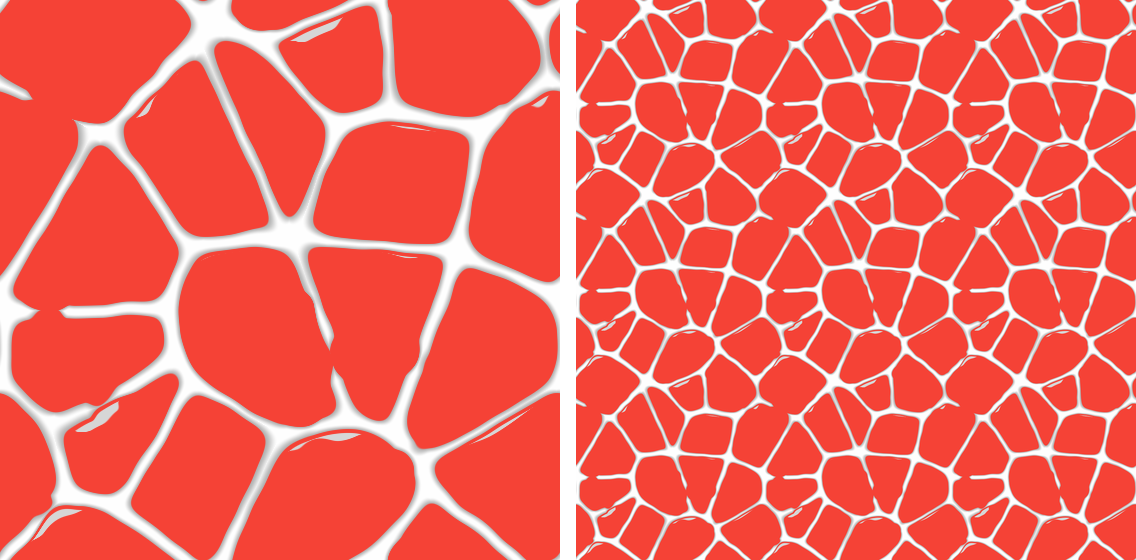
Left, the tile; right, the same tile 3 across and 3 down.
A three.js fragment shader for this pattern:

```glsl
// Glossy red cobbles set in soft white mortar, tiling in both directions.
// A wrapped, jittered Voronoi grid gives the stones; a soft minimum of their
// edge distances rounds the corners and drives the shading and highlights.

varying vec2 vUv;

const float GRID = 4.0;          // stones per side
const float ROUNDING = 75.0;     // higher means sharper stone corners
const float EDGE_BLUR = 0.0011;  // antialiasing half width
const vec3 STONE = vec3(0.96, 0.26, 0.21);
const vec3 MORTAR = vec3(0.995);
const vec3 MORTAR_SHADE = vec3(0.69);
const vec3 HIGHLIGHT = vec3(0.84);
const vec2 LIGHT_DIR = vec2(-0.35, 0.937);

float hash(vec2 p) {
  return fract(sin(dot(p, vec2(127.1, 311.7))) * 43758.5453);
}

vec2 hash2(vec2 p) {
  return vec2(hash(p), hash(p + vec2(17.3, 41.9)));
}

// Value noise with a whole number of repeats across the canvas
float noise(vec2 uv, float repeats, float seed) {
  vec2 p = uv * repeats;
  vec2 i = floor(p);
  vec2 f = fract(p);
  f = f * f * (3.0 - 2.0 * f);
  vec2 a = mod(i, repeats) + seed;
  vec2 b = mod(i + 1.0, repeats) + seed;
  return mix(mix(hash(a), hash(vec2(b.x, a.y)), f.x),
             mix(hash(vec2(a.x, b.y)), hash(b), f.x), f.y);
}

vec2 warp(vec2 uv, float repeats, float amount) {
  return amount * (vec2(noise(uv, repeats, 3.0), noise(uv, repeats, 57.0)) - 0.5);
}

vec2 seedPoint(vec2 cell) {
  return cell + 0.5 + 0.92 * (hash2(mod(cell, GRID) + 5.0) - 0.5);
}

// Cell whose seed lies nearest to p
vec2 nearestCell(vec2 p) {
  vec2 best = floor(p);
  float bestDist = 100.0;
  for (int y = -2; y <= 2; y++) {
    for (int x = -2; x <= 2; x++) {
      vec2 cell = floor(p) + vec2(float(x), float(y));
      vec2 r = seedPoint(cell) - p;
      float dist = dot(r, r);
      if (dist < bestDist) {
        bestDist = dist;
        best = cell;
      }
    }
  }
  return best;
}

// xy: smooth direction towards the edge, z: distance inside the stone
vec3 stoneField(vec2 uv, float pinch) {
  vec2 p = uv * GRID;
  vec2 home = nearestCell(p);
  vec2 a = seedPoint(home) - p;
  vec2 dirSum = vec2(0.0);
  float weightSum = 0.0;
  for (int y = -2; y <= 2; y++) {
    for (int x = -2; x <= 2; x++) {
      if (x == 0 && y == 0) continue;
      vec2 cell = home + vec2(float(x), float(y));
      vec2 b = seedPoint(cell) - p;
      vec2 dir = normalize(b - a);
      float joint = mix(0.007, 0.014, hash(mod(home, GRID) + mod(cell, GRID) + 31.0));
      float dist = dot(0.5 * (a + b), dir) / GRID - joint + pinch;
      float weight = exp(-ROUNDING * dist);
      dirSum += weight * dir;
      weightSum += weight;
    }
  }
  return vec3(dirSum / weightSum, -log(weightSum) / ROUNDING);
}

float inside(float dist) {
  return smoothstep(-EDGE_BLUR, EDGE_BLUR, dist);
}

// Sliver following the lit edge, its thickness broken up by noise
float highlightMask(vec2 uv, vec2 dir, float dist) {
  float lit = smoothstep(0.76, 0.93, dot(dir, LIGHT_DIR));
  float patches = smoothstep(0.32, 0.62, noise(uv, 9.0, 83.0));
  float thickness = 0.018 * lit * patches - 0.005;
  float top = dist - 0.0065;
  return inside(min(top, thickness - top));
}

// Mortar darkens towards the stones, mostly beside upright joints
vec3 mortarColor(vec2 uv, vec2 dir, float depth) {
  float upright = abs(dir.x);
  float grime = smoothstep(0.5, 0.85, noise(uv, 8.0, 29.0));
  float ramp = 0.0075 + upright * (0.003 + 0.009 * grime);
  return mix(MORTAR_SHADE, MORTAR, smoothstep(-0.001, ramp, depth));
}

void main() {
  vec2 uv = vUv + warp(vUv, 5.0, 0.022) + warp(vUv, 22.0, 0.006);
  float pinch = 0.015 * smoothstep(0.7, 0.95, noise(vUv, 11.0, 71.0));
  vec3 field = stoneField(uv, pinch);
  vec3 stone = mix(STONE, HIGHLIGHT, highlightMask(vUv, field.xy, field.z));
  vec3 mortar = mortarColor(vUv, field.xy, -field.z);
  gl_FragColor = vec4(mix(mortar, stone, inside(field.z)), 1.0);
}
```
